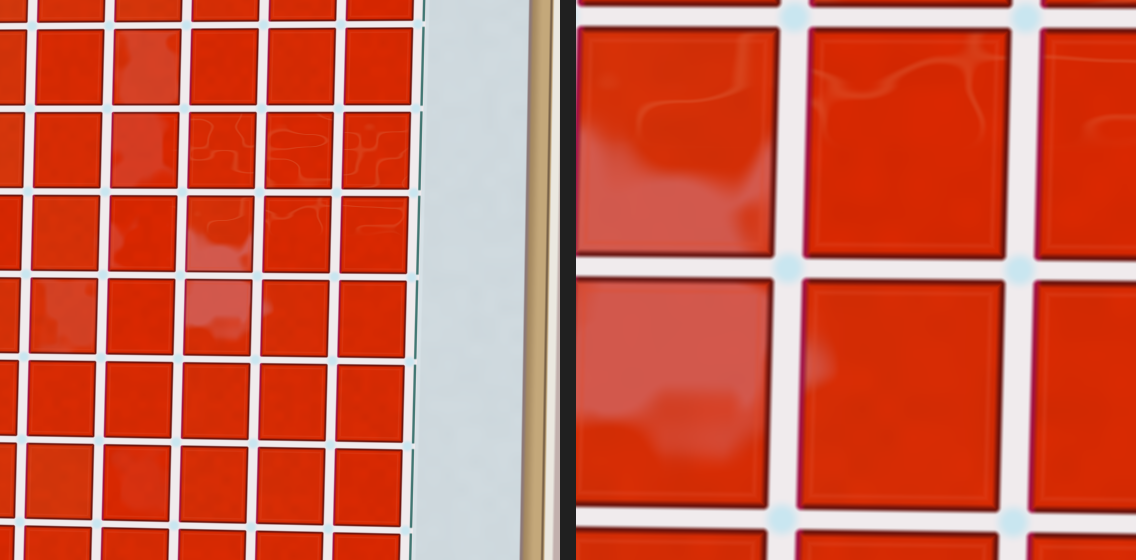
Left, the full canvas; right, a detail of the centre.
Write a three.js fragment shader that draws this texture.

```glsl
varying vec2 vUv;

float hash(vec2 p) {
  return fract(sin(dot(p, vec2(127.1, 311.7))) * 43758.5453);
}

float noise(vec2 p) {
  vec2 i = floor(p);
  vec2 f = fract(p);
  f = f * f * (3.0 - 2.0 * f);
  return mix(mix(hash(i), hash(i + vec2(1.0, 0.0)), f.x),
             mix(hash(i + vec2(0.0, 1.0)), hash(i + vec2(1.0, 1.0)), f.x), f.y);
}

float roundBox(vec2 p, vec2 halfSize, float radius) {
  vec2 q = abs(p) - halfSize + radius;
  return length(max(q, 0.0)) + min(max(q.x, q.y), 0.0) - radius;
}

float band(float x, float centre, float halfWidth, float soft) {
  return 1.0 - smoothstep(halfWidth - soft, halfWidth + soft, abs(x - centre));
}

// Soft reflected patch, in tile units
float glare(vec2 p, vec2 centre, vec2 halfSize) {
  return band(p.x, centre.x, halfSize.x, 0.09) * band(p.y, centre.y, halfSize.y, 0.09);
}

vec3 tileColour(vec2 grid, vec2 cell) {
  float tone = hash(cell + 3.0);
  float leftSide = 1.0 - smoothstep(0.0, 4.5, grid.x);
  vec3 colour = mix(vec3(0.84, 0.15, 0.0), vec3(0.82, 0.22, 0.05), tone * (0.25 + 0.75 * leftSide));
  colour *= 0.98 + 0.04 * noise(grid * 9.0);

  // Window reflections, broken by the tilt of each tile
  vec2 tilt = vec2(hash(cell), hash(cell + 7.0)) - 0.5;
  vec2 wobble = vec2(noise(grid * 5.0 + cell), noise(grid * 4.0 - cell)) - 0.5;
  vec2 p = grid + 0.12 * tilt + 0.4 * wobble;
  float shine = 0.62 * glare(p, vec2(2.5, 3.1), vec2(0.48, 0.62));
  shine += 0.28 * glare(p, vec2(1.45, 0.95), vec2(0.36, 0.9));
  shine += 0.25 * glare(p, vec2(0.55, 3.5), vec2(0.36, 0.46));
  shine += 0.3 * glare(p, vec2(1.1, 2.65), vec2(0.14, 0.32));
  shine += 0.12 * glare(p, vec2(1.5, 5.45), vec2(0.3, 0.3));
  colour = mix(colour, vec3(0.82, 0.45, 0.47), shine);

  // Thin bright streaks
  float ridge = abs(noise(grid * vec2(3.0, 6.0) + cell * 2.7) - 0.5);
  float streak = (1.0 - smoothstep(0.0, 0.07, ridge)) * glare(grid, vec2(3.4, 1.75), vec2(1.5, 0.7));
  return mix(colour, vec3(0.87, 0.4, 0.25), 0.35 * streak);
}

void main() {
  float down = 1.0 - vUv.y;
  float slant = vUv.x + 0.025 * down;
  float pitchY = 0.1474 + 0.0046 * vUv.x;
  vec2 grid = vec2((slant - 0.0586) / 0.1378,
                   (down - 0.0469 + 0.0053 * vUv.x) / pitchY);
  vec2 cell = floor(grid);
  vec2 local = (fract(grid) - 0.5) * vec2(0.1378, pitchY);

  // Grout, cooler at the crossings
  vec2 toLine = (0.5 - abs(fract(grid) - 0.5)) * vec2(0.1378, pitchY);
  float crossing = 1.0 - smoothstep(0.004, 0.013, length(toLine));
  vec3 colour = mix(vec3(0.94, 0.92, 0.93), vec3(0.79, 0.9, 0.94), crossing);

  // Glazed tiles with dark rims and a purple left side
  float dist = roundBox(local, vec2(0.0605, 0.5 * pitchY - 0.0058), 0.003);
  vec3 glaze = tileColour(grid, cell);
  float bevel = band(dist, -0.0085, 0.0012, 0.0015);
  glaze = mix(glaze, vec3(0.88, 0.3, 0.17), 0.3 * bevel);
  float leftEdge = 1.0 - smoothstep(-0.0585, -0.0545, local.x);
  vec3 rimColour = mix(vec3(0.36, 0.05, 0.04), vec3(0.6, 0.04, 0.28), leftEdge);
  glaze = mix(glaze, rimColour, 0.9 * smoothstep(-0.0055, -0.001, dist));
  float tile = (1.0 - smoothstep(-0.0018, 0.0018, dist)) * step(grid.x, 5.0);
  colour = mix(colour, glaze, tile);

  // Teal seam beside the panel, crossed by the grout rows
  float seam = band(slant, 0.7575, 0.0022, 0.0015) * smoothstep(0.003, 0.007, toLine.y);
  colour = mix(colour, vec3(0.13, 0.38, 0.36), 0.85 * seam);

  // Pale panel
  vec3 panel = vec3(0.81, 0.85, 0.87) + 0.012 * (noise(vUv * 40.0) - 0.5);
  panel += 0.03 * band(slant, 0.764, 0.003, 0.002);
  colour = mix(colour, panel, smoothstep(0.7595, 0.7625, slant));

  // Tan frame strip with shaded sides
  float side = vUv.x + 0.017 * down;
  vec3 tan = mix(vec3(0.64, 0.53, 0.37), vec3(0.77, 0.66, 0.48), smoothstep(0.95, 0.972, side));
  tan = mix(tan, vec3(0.55, 0.47, 0.47), 1.0 - smoothstep(0.947, 0.954, side));
  tan = mix(tan, vec3(0.47, 0.38, 0.28), band(side, 0.985, 0.002, 0.002));
  colour = mix(colour, tan, smoothstep(0.943, 0.947, side));
  vec3 outer = mix(vec3(0.92, 0.91, 0.88), vec3(0.76, 0.69, 0.68), smoothstep(1.001, 1.007, side));
  colour = mix(colour, outer, smoothstep(0.987, 0.991, side));

  gl_FragColor = vec4(colour, 1.0);
}
```
